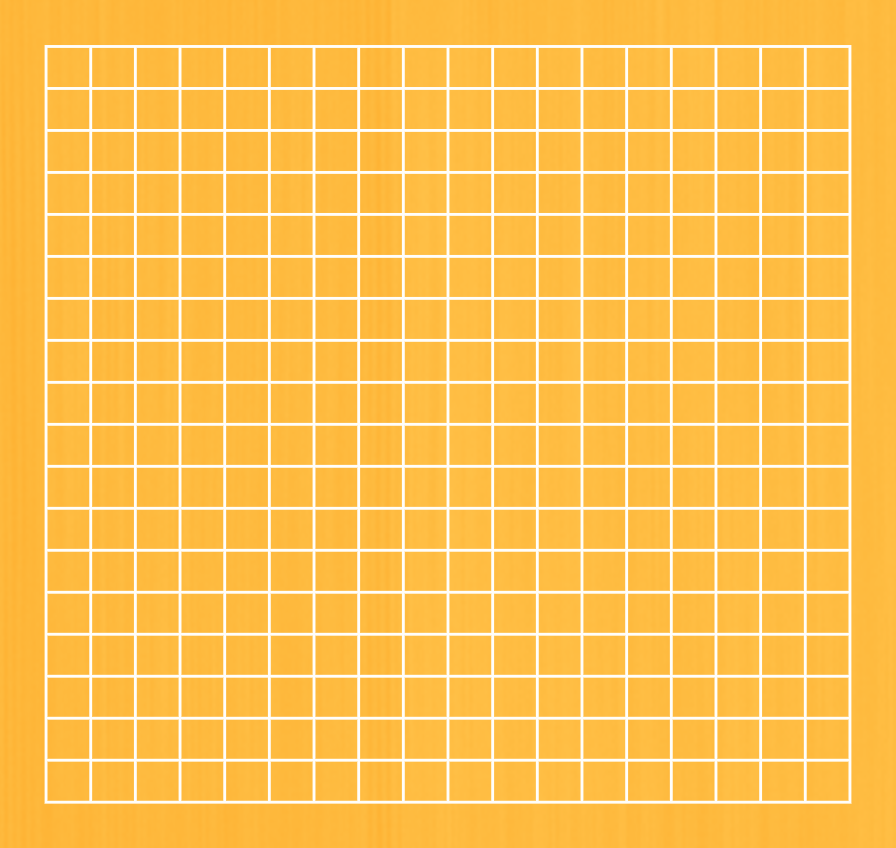
Give the GLSL for this pattern, as a Shadertoy shader.

```glsl
#define CELLS 18.0
#define GRID_MIN vec2(0.0514, 0.0540)
#define GRID_MAX vec2(0.9486, 0.9452)
#define LINE_WIDTH 0.0034
#define PALE_WOOD vec3(1.0, 0.765, 0.295)
#define DEEP_WOOD vec3(0.995, 0.695, 0.195)
#define LINE_COLOR vec3(1.0, 0.995, 0.985)
#define GRAIN_STRENGTH 0.42

float hash(vec2 p) {
    p = fract(p * vec2(0.1031, 0.1137));
    p += dot(p, p.yx + 33.33);
    return fract((p.x + p.y) * p.x * 37.7);
}

float noise(vec2 p) {
    vec2 cell = floor(p), f = fract(p);
    f = f * f * (3.0 - 2.0 * f);
    float low = mix(hash(cell), hash(cell + vec2(1, 0)), f.x);
    float high = mix(hash(cell + vec2(0, 1)), hash(cell + vec2(1, 1)), f.x);
    return mix(low, high, f.y);
}

// Soft vertical band centred on a given position
float band(float x, float center, float halfWidth) {
    float d = (x - center) / halfWidth;
    return exp(-d * d);
}

vec3 wood(vec2 uv) {
    // Fibres run upward and wander slightly
    float x = uv.x + 0.006 * (noise(vec2(uv.x * 4.0, uv.y * 3.0)) - 0.5);
    float broad = noise(vec2(x * 22.0 + 5.0, uv.y * 0.8)) - 0.5;
    float streak = noise(vec2(x * 95.0 + 40.0, uv.y * 1.5)) - 0.5;
    float fibre = noise(vec2(x * 240.0, uv.y * 5.0)) - 0.5;
    float fleck = noise(uv * vec2(260.0, 190.0)) - 0.5;
    float grain = 0.45 * broad + 0.5 * streak + 0.5 * fibre + 0.25 * fleck;

    // Growth rings gather into a few darker bands, strongest at the left
    float ringZone = band(x, 0.425, 0.025) + 0.7 * band(x, 0.015, 0.025)
                   + 0.4 * band(x, 0.12, 0.03) + 0.3 * band(x, 0.27, 0.03);
    float rings = sin(x * 600.0 + 4.0 * broad);
    float tone = 0.53 - 0.2 * smoothstep(0.0, 0.8, uv.x);
    tone += GRAIN_STRENGTH * grain + ringZone * (0.14 + 0.14 * rings);

    // The margin is a little richer than the ruled field
    vec2 outside = max(GRID_MIN - uv, uv - GRID_MAX);
    tone += 0.12 * smoothstep(-0.002, 0.002, max(outside.x, outside.y));
    return mix(PALE_WOOD, DEEP_WOOD, clamp(tone, -0.1, 1.2));
}

// Signed distance to the ruled lines, in canvas heights
float gridDistance(vec2 uv, vec2 scale) {
    vec2 size = GRID_MAX - GRID_MIN;
    vec2 g = (uv - GRID_MIN) / size * CELLS;
    vec2 nearest = clamp(round(g), 0.0, CELLS);
    vec2 toLine = abs(g - nearest) * size / CELLS * scale;
    vec2 toFrame = max(GRID_MIN - uv, uv - GRID_MAX) * scale;
    return max(min(toLine.x, toLine.y), max(toFrame.x, toFrame.y)) - 0.5 * LINE_WIDTH;
}

void mainImage(out vec4 fragColor, in vec2 fragCoord) {
    vec2 uv = fragCoord / iResolution.xy;
    vec2 scale = vec2(iResolution.x / iResolution.y, 1.0);
    float pixel = 1.0 / iResolution.y;
    float coverage = clamp(0.5 - gridDistance(uv, scale) / pixel, 0.0, 1.0);
    fragColor = vec4(mix(wood(uv), LINE_COLOR, coverage), 1.0);
}
```
